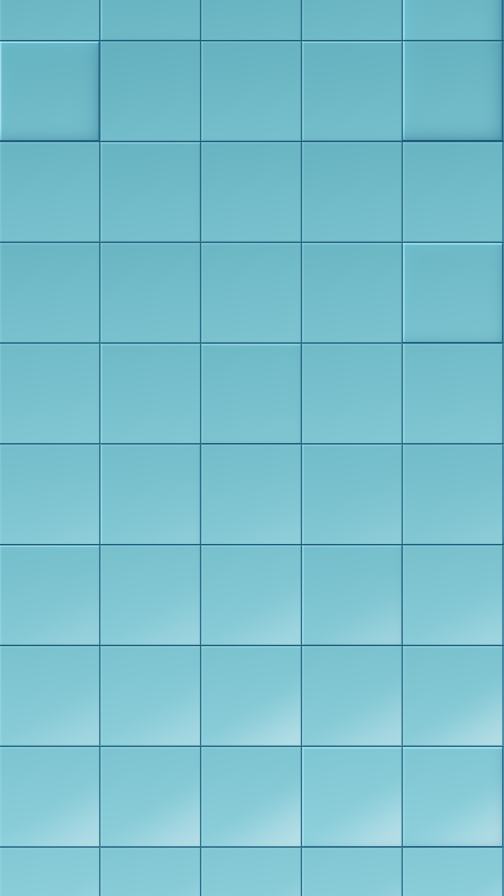
Write a Shadertoy shader that draws this pattern.

```glsl
// A wall of square, softly lit teal blocks set at slightly different depths.
// Each cell gets a hashed height; steps to its four neighbours decide where
// shadows, lit rims and seams fall. Light comes from the lower right.

#define COLUMNS 5.0
#define GRID_SHIFT vec2(0.010, 0.514)
#define SEAM_HALF 0.0065
#define RIM_OFFSET 0.017
#define RECESS_CHANCE 0.24
#define UPPER_TONE vec3(0.390, 0.690, 0.745)
#define LOWER_TONE vec3(0.560, 0.820, 0.865)
#define SHEEN_TONE vec3(0.740, 0.880, 0.910)
#define SHADOW_TONE vec3(0.200, 0.480, 0.600)
#define SEAM_TONE vec3(0.110, 0.360, 0.480)
#define RIM_TONE vec3(0.720, 0.930, 0.980)
#define GLOW_TONE vec3(0.440, 0.810, 0.910)

float hash(vec2 p) {
    return fract(sin(dot(p, vec2(127.1, 311.7))) * 43758.5453);
}

// Block height: small jitter everywhere, some deep recesses, flatter lower down.
float blockHeight(vec2 id) {
    float jitter = 0.22 * hash(id + 7.3);
    float recess = smoothstep(1.0 - RECESS_CHANCE, 1.0, hash(id + 2.7));
    return (jitter - 0.85 * recess) * mix(0.3, 1.0, smoothstep(1.0, 5.0, id.y));
}

// Share of a pixel-wide box covered by a band centred on d = 0.
float band(float d, float halfWidth, float px) {
    float lo = max(d - 0.5 * px, -halfWidth);
    float hi = min(d + 0.5 * px, halfWidth);
    return clamp((hi - lo) / px, 0.0, 1.0);
}

// Face colour: canvas-wide gradient, per-block gradient and corner sheen.
vec3 faceColour(vec2 uv, vec2 f, vec2 id) {
    float fall = 1.0 - uv.y;
    float drop = 1.0 - f.y;
    float tone = 0.75 * fall + 0.28 * drop + 0.06 * f.x - 0.03;
    tone += 0.08 * (hash(id + 11.9) - 0.5);
    vec3 col = mix(UPPER_TONE, LOWER_TONE, tone);
    float corner = smoothstep(0.95, 1.85, 0.75 * f.x + 1.1 * drop);
    float reach = smoothstep(0.45, 0.95, fall) * mix(0.65, 1.0, uv.x);
    reach *= 0.75 + 0.35 * hash(id + 5.1);
    return mix(col, SHEEN_TONE, corner * reach);
}

void mainImage(out vec4 fragColor, in vec2 fragCoord) {
    vec2 uv = fragCoord / iResolution.xy;
    vec2 p = fragCoord / iResolution.x * COLUMNS + GRID_SHIFT;
    float px = COLUMNS / iResolution.x;
    vec2 id = floor(p);
    vec2 f = p - id;

    vec3 col = faceColour(uv, f, id);
    float h = blockHeight(id);
    float seam = 0.0;

    // Edges in order: right, left, bottom, top.
    for (int i = 0; i < 4; i++) {
        float side = (i & 1) == 0 ? 1.0 : -1.0;
        vec2 n = i < 2 ? vec2(side, 0.0) : vec2(0.0, -side);
        float d = 0.5 - dot(f - 0.5, n);
        float rise = blockHeight(id + n) - h;
        float up = clamp(rise, 0.0, 1.0);
        float width = SEAM_HALF;

        if (side > 0.0) {
            // A taller neighbour towards the light casts a soft shadow.
            float shade = up * exp(-d / (0.025 + 0.06 * up));
            col = mix(col, SHADOW_TONE, 0.75 * shade);
            width += 0.010 * up;
        } else {
            // A taller neighbour away from the light shows its lit wall.
            float glow = up * exp(-d / 0.075);
            col = mix(col, GLOW_TONE, 0.55 * glow);
            float rim = band(d - RIM_OFFSET, SEAM_HALF, px);
            float lit = 0.18 + 0.6 * smoothstep(-0.05, 0.30, rise);
            col = mix(col, RIM_TONE, rim * lit);
        }
        // Horizontal seams read slightly darker than vertical ones.
        float weight = i < 2 ? 0.85 : 1.0;
        seam = max(seam, weight * band(d, width, px));
    }

    col = mix(col, SEAM_TONE, seam);
    fragColor = vec4(col, 1.0);
}
```
